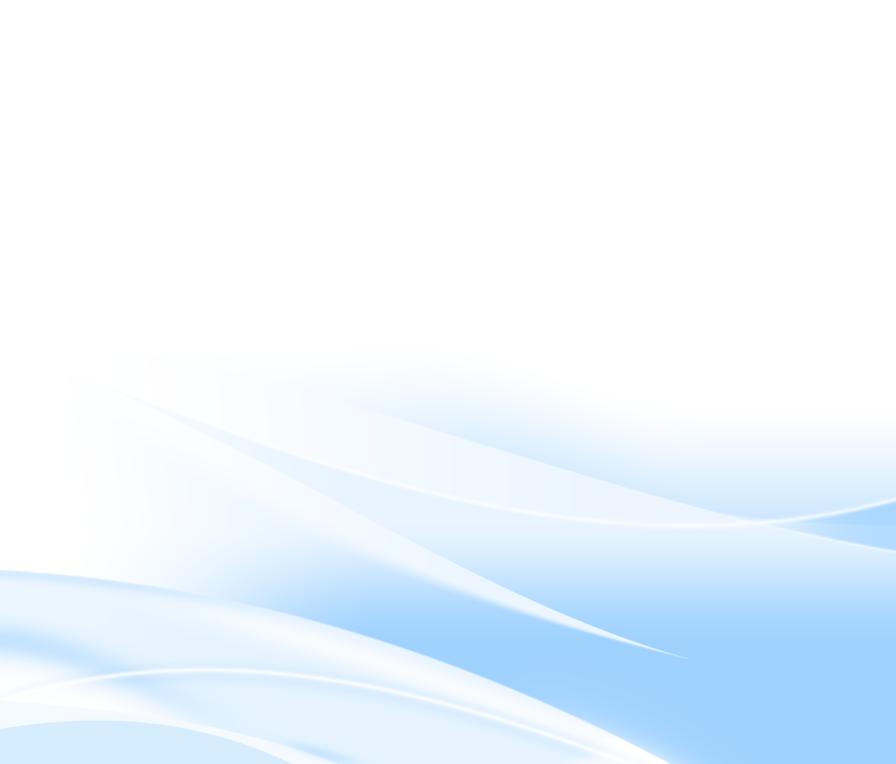
A WebGL 2 fragment shader for this background:

```glsl
#version 300 es
precision highp float;
// Soft blue waves rising from the lower edge into a white sky.
// Each layer is bounded by cubic curves and changes one "tint" value,
// which finally blends from white to deep sky blue.

uniform vec2 u_resolution;
out vec4 fragColor;

const vec3 WHITE = vec3(1.0);
const vec3 SKY_BLUE = vec3(0.62, 0.82, 1.0);

// Cubic through four heights spaced evenly from x = a to x = b.
float curve(float x, float a, float b, vec4 h) {
    float u = 3.0 * (x - a) / (b - a);
    vec3 d1 = h.yzw - h.xyz;
    vec2 d2 = d1.yz - d1.xy;
    float d3 = d2.y - d2.x;
    return h.x + u * (d1.x + (u - 1.0) * (d2.x / 2.0 + (u - 2.0) * d3 / 6.0));
}

// Coverage of the side below an edge, softened by a width.
float below(float y, float edge, float width) {
    return smoothstep(-width, width, y - edge);
}

// Bell-shaped streak around a curve.
float streak(float y, float center, float width) {
    float d = (y - center) / width;
    return exp(-d * d);
}

// Upper mist and the blue body under the crossing curves.
float skyTint(float x, float y, float veilTop, float veilLow, float aa) {
    float mistTop = mix(0.435, 0.52, smoothstep(0.45, 0.78, x));
    float mist = mix(0.28, 0.56, smoothstep(0.32, 0.68, x))
               * smoothstep(mistTop, mistTop + 0.2, y);
    float body = 0.24 + 0.74 * smoothstep(0.68, 0.845, y);
    float leftFade = smoothstep(0.06, 0.43, x + 0.12 * (0.75 - y));

    float underTop = below(y, veilTop, aa);
    float underLow = below(y, veilLow, aa);
    float tint = mix(mist, body, underTop * underLow);

    // Pale veil left of the crossing, deeper wedge on its right.
    float veil = 0.03 + 0.16 * smoothstep(0.1, 0.7, x);
    tint = mix(tint, veil, underTop * (1.0 - underLow));
    float fold = curve(x, 0.677, 1.0, vec4(0.63, 0.667, 0.683, 0.688));
    float wedge = mix(0.42, 0.86, smoothstep(0.83, 0.98, x));
    wedge -= 0.1 * below(y, fold, aa);
    tint = mix(tint, wedge, underLow * (1.0 - underTop));
    float foldGlow = below(y, fold, aa) * (1.0 - underTop) * (1.0 - underLow);
    tint -= 0.12 * foldGlow * smoothstep(0.66, 0.72, x);
    return tint * leftFade;
}

// Pointed ribbon: crisp upper edge, feathered lower edge.
float ribbonMask(float x, float y, float aa) {
    float top = curve(x, 0.078, 0.768, vec4(0.489, 0.615, 0.755, 0.862));
    float low = curve(x, 0.078, 0.768, vec4(0.497, 0.667, 0.783, 0.862));
    float feather = mix(0.03, 0.002, smoothstep(0.1, 0.75, x));
    float span = smoothstep(0.06, 0.12, x) * (1.0 - step(0.768, x));
    return below(y, top, aa) * (1.0 - below(y, low, feather)) * span;
}

// Layered wave in the lower left.
float waveTint(float x, float y, float crest, float aa) {
    float tint = mix(0.2, 0.26, smoothstep(0.0, 0.25, x));
    tint += 0.22 * streak(y, crest + 0.004, 0.008) * (1.0 - smoothstep(0.1, 0.4, x));

    // Blue trough that falls away to white.
    float trough = curve(x, 0.0, 0.352, vec4(0.838, 0.872, 0.933, 0.994));
    tint += 0.4 * streak(y, trough, 0.022) * (1.0 - smoothstep(0.0, 0.32, x));
    tint *= 1.0 - 0.97 * smoothstep(0.005, 0.06, y - trough);

    // Broad highlight under the crest.
    float shine = curve(x, 0.195, 0.729, vec4(0.795, 0.849, 0.917, 0.991));
    tint *= 1.0 - 0.75 * streak(y, shine, 0.018) * smoothstep(0.1, 0.35, x);

    // Thin arc with a faint shadow on either side.
    float arc = curve(x, 0.0, 0.703, vec4(0.917, 0.877, 0.913, 1.0));
    tint += 0.12 * streak(y, arc + 0.009, 0.009) * smoothstep(0.02, 0.2, x);
    tint += 0.08 * streak(y, arc - 0.006, 0.006);
    tint *= 1.0 - 0.8 * streak(y, arc, 0.003);

    // Two low hills and the blue sliver beside them.
    float backHill = curve(x, 0.0, 0.378, vec4(0.917, 0.931, 0.956, 1.0));
    float frontHill = curve(x, 0.0, 0.326, vec4(0.954, 0.943, 0.956, 1.0));
    tint = mix(tint, 0.1, below(y, backHill, aa) * (1.0 - step(0.4, x)));
    tint = mix(tint, 0.42, below(y, frontHill, aa) * (1.0 - step(0.35, x)));
    float sliver = mix(0.97, 1.0, (x - 0.31) / 0.09);
    tint += 0.3 * streak(y, sliver, 0.008) * streak(x, 0.36, 0.04);
    return tint;
}

void main() {
    vec2 uv = gl_FragCoord.xy / u_resolution;
    float x = uv.x;
    float y = 1.0 - uv.y; // measured downward from the top
    float aa = 1.0 / u_resolution.y;

    float veilTop = curve(x, 0.078, 1.0, vec4(0.443, 0.528, 0.636, 0.722));
    float veilLow = curve(x, 0.078, 1.0, vec4(0.486, 0.615, 0.685, 0.654));
    float crest = curve(x, 0.0, 0.781, vec4(0.746, 0.787, 0.878, 1.021));

    float tint = skyTint(x, y, veilTop, veilLow, aa);
    tint *= 1.0 - 0.7 * streak(y, veilLow, 0.003) * smoothstep(0.15, 0.4, x);
    tint *= 1.0 - 0.5 * streak(y, veilTop, 0.002) * smoothstep(0.8, 0.9, x);
    float ribbonTint = 0.02 + 0.18 * smoothstep(0.12, 0.6, x);
    tint = mix(tint, ribbonTint, ribbonMask(x, y, aa));

    // Light spilling over the crest, then the wave itself.
    float spill = exp(-max(crest - y, 0.0) / 0.018) * smoothstep(0.55, 0.75, x);
    tint *= 1.0 - 0.5 * spill * (1.0 - smoothstep(0.75, 0.9, x));
    float waveMask = below(y, crest, aa * 1.5) * (1.0 - step(0.8, x));
    tint = mix(tint, waveTint(x, y, crest, aa), waveMask);

    fragColor = vec4(mix(WHITE, SKY_BLUE, clamp(tint, 0.0, 1.0)), 1.0);
}
```
